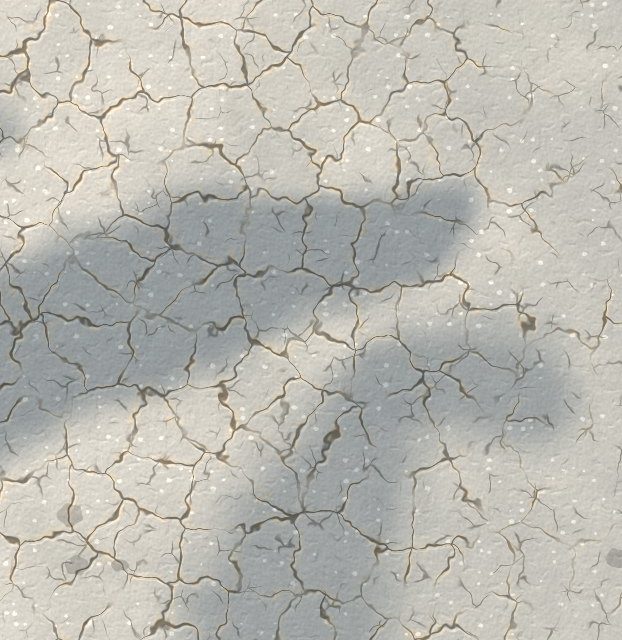
Write a Shadertoy shader that draws this texture.

```glsl
const vec3 SUNLIT_WARM = vec3(0.875, 0.853, 0.808);
const vec3 SUNLIT_GREY = vec3(0.775, 0.768, 0.735);
const vec3 SHADE = vec3(0.585, 0.61, 0.615);
const vec3 CRACK_TINT = vec3(0.56, 0.54, 0.51);
const vec3 SAND_TINT = vec3(1.08, 1.03, 0.95);

vec2 hash2(vec2 p) {
    vec3 q = fract(p.xyx * vec3(0.1031, 0.1030, 0.0973));
    q += dot(q, q.yzx + 33.33);
    return fract((q.xx + q.yz) * q.zy);
}

float cornerSlope(vec2 cell, vec2 offset) {
    float angle = 6.2832 * hash2(cell).x;
    return dot(vec2(cos(angle), sin(angle)), offset);
}

float gradientNoise(vec2 p) {
    vec2 i = floor(p), f = fract(p), e = vec2(1, 0);
    vec2 u = f * f * f * (f * (f * 6.0 - 15.0) + 10.0);
    return mix(mix(cornerSlope(i, f), cornerSlope(i + e, f - e), u.x),
               mix(cornerSlope(i + e.yx, f - e.yx), cornerSlope(i + 1.0, f - 1.0), u.x), u.y);
}

float fbm(vec2 p, int octaves) {
    float sum = 0.0, amp = 1.0;
    for (int i = 0; i < octaves; i++) {
        sum += amp * gradientNoise(p);
        p = p * 2.03 + 17.3;
        amp *= 0.5;
    }
    return sum;
}

vec2 warp(vec2 p, float freq, float amount) {
    return p + amount * vec2(fbm(p * freq, 3), fbm(p * freq + 41.7, 3));
}

// Distance to the nearest border between jittered cells
float cellBorder(vec2 p) {
    vec2 base = floor(p), nearest = vec2(0);
    float best = 9.0, border = 9.0;
    for (int k = 0; k < 9; k++) {
        vec2 c = base + vec2(k % 3 - 1, k / 3 - 1);
        vec2 r = c + hash2(c) - p;
        if (dot(r, r) < best) { best = dot(r, r); nearest = r; }
    }
    for (int k = 0; k < 25; k++) {
        vec2 c = base + vec2(k % 5 - 2, k / 5 - 2);
        vec2 r = c + hash2(c) - p, gap = r - nearest;
        if (dot(gap, gap) > 1e-4)
            border = min(border, dot(0.5 * (r + nearest), normalize(gap)));
    }
    return border;
}

float crackDistance(vec2 p, float scale) {
    return cellBorder(warp(p, 19.0, 0.022) * scale) / scale;
}

float crackLine(float d, float width, float px) {
    return 1.0 - smoothstep(max(width - px, 0.0), width + px, d);
}

// Scattered round-ish specks, at most one per grid cell
float specks(vec2 p, float freq, float chance, float px) {
    vec2 q = p * freq, cell = floor(q), rnd = hash2(cell + 7.0);
    float radius = mix(0.1, 0.27, rnd.y);
    vec2 offset = fract(q) - mix(vec2(0.3), vec2(0.7), hash2(cell + 91.0));
    float d = length(offset * vec2(1.0, 1.2)) + 0.1 * gradientNoise(q * 5.0);
    float soft = px * freq * 0.8;
    return step(rnd.x, chance) * (1.0 - smoothstep(radius - soft, radius + soft, d));
}

float pits(vec2 p) {
    return smoothstep(0.24, 0.42, gradientNoise(warp(p, 60.0, 0.004) * vec2(62, 88)));
}

float surfaceHeight(vec2 p) {
    return 0.4 * gradientNoise(p * 85.0) + 0.35 * gradientNoise(p * 170.0) - 0.5 * pits(p);
}

// Soft shadow of a capsule whose radius changes from a to b
float softCapsule(vec2 p, vec2 a, vec2 b, float ra, float rb, float blur) {
    vec2 ab = b - a;
    float t = clamp(dot(p - a, ab) / dot(ab, ab), 0.0, 1.0);
    return 1.0 - smoothstep(-blur, blur, length(p - a - t * ab) - mix(ra, rb, t));
}

float foliageShade(vec2 p) {
    p = warp(p, 5.0, 0.035);
    float lit = 1.0 - softCapsule(p, vec2(-0.1, 0.41), vec2(0.33, 0.57), 0.15, 0.125, 0.045);
    lit *= 1.0 - softCapsule(p, vec2(0.33, 0.57), vec2(0.66, 0.64), 0.11, 0.08, 0.035);
    lit *= 1.0 - 0.85 * softCapsule(p, vec2(0.61, 0.41), vec2(0.82, 0.39), 0.07, 0.09, 0.05);
    lit *= 1.0 - 0.85 * softCapsule(p, vec2(0.58, 0.36), vec2(0.44, 0.02), 0.08, 0.17, 0.06);
    lit *= 1.0 - 0.7 * softCapsule(p, vec2(-0.03, 0.79), vec2(-0.01, 0.78), 0.04, 0.04, 0.03);
    return 1.0 - lit;
}

void mainImage(out vec4 fragColor, in vec2 fragCoord) {
    float px = 1.0 / iResolution.y;
    vec2 p = fragCoord * px;

    // Light and shade
    float grey = smoothstep(0.1, 0.9, 0.2 + 0.65 * p.x + 0.5 * fbm(p * 4.0, 3));
    vec3 color = mix(mix(SUNLIT_WARM, SUNLIT_GREY, grey), SHADE, foliageShade(p));

    // Asphalt grain, chips and stones
    float relief = surfaceHeight(p) - surfaceHeight(p + vec2(-0.0016, 0.0028));
    color *= 1.0 + 0.13 * relief + 0.045 * gradientNoise(p * 240.0) + 0.03 * fbm(p * 26.0, 2);
    color *= 1.0 - 0.16 * specks(p, 13.0, 0.04, px);
    color = mix(color, color * 1.16 + 0.02, specks(p, 62.0, 0.13, px));

    // Broken cracks, fading towards the right, with sandy lower rims
    float wear = fbm(p * 9.0 + 5.0, 2) + 0.28 - 0.5 * smoothstep(0.6, 0.95, p.x);
    float strength = smoothstep(-0.25, 0.3, wear);
    float width = 0.0022 * max(0.25, 0.75 + 1.6 * gradientNoise(p * 33.0));
    float wide = crackDistance(p, 10.5);
    float fine = crackDistance(p + 3.7, 21.0);
    float rim = crackDistance(p + vec2(-0.002, 0.0045), 10.5);
    float broken = smoothstep(0.0, 0.3, gradientNoise(p * 24.0 + 9.0));
    float sand = strength * (1.0 - smoothstep(0.002, 0.013, wide));
    sand *= smoothstep(-0.3, 0.4, fbm(p * 45.0, 2));
    color *= mix(vec3(1), SAND_TINT, sand);
    color *= 1.0 + 0.09 * strength * crackLine(rim, width, px);
    float dark = max(strength * crackLine(wide, width, px),
                     0.65 * broken * crackLine(fine, width * 0.7, px));
    color *= mix(vec3(1), CRACK_TINT, dark);

    fragColor = vec4(clamp(color, 0.0, 1.0), 1.0);
}
```
